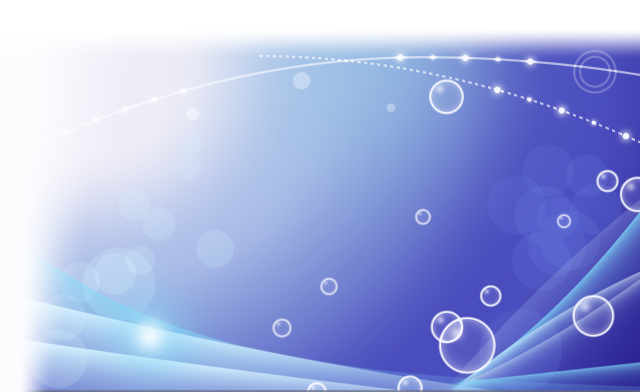
This background is drawn by a Shadertoy shader. Its source:

```glsl
const vec3 WHITE = vec3(0.99, 0.99, 1.0);
const vec3 LAVENDER = vec3(0.94, 0.93, 0.97);
const vec3 PALE_BLUE = vec3(0.68, 0.75, 0.91);
const vec3 MID_BLUE = vec3(0.48, 0.55, 0.83);
const vec3 INDIGO = vec3(0.29, 0.30, 0.74);
const vec3 NAVY = vec3(0.16, 0.12, 0.56);
const vec3 SKY = vec3(0.60, 0.78, 0.90);
const vec3 CYAN = vec3(0.50, 0.86, 0.97);
const vec3 ICE = vec3(0.84, 0.95, 1.0);

float hash(float n) {
    return fract(sin(n * 127.1) * 43758.5453);
}

float glow(vec2 p, vec2 center, float radius) {
    vec2 q = (p - center) / radius;
    return exp(-dot(q, q));
}

float disc(vec2 p, vec2 center, float radius, float px) {
    return 1.0 - smoothstep(-px, px, length(p - center) - radius);
}

float ring(vec2 p, vec2 center, float radius, float width, float px) {
    return 1.0 - smoothstep(width, width + 1.5 * px, abs(length(p - center) - radius));
}

// Soft rim, hollow middle and a highlight at the upper left
float bubble(vec2 p, vec2 center, float radius, float px) {
    float d = length(p - center) / radius;
    float body = disc(p, center, radius, px) * (0.06 + 0.4 * pow(min(d, 1.0), 5.0));
    float rim = 0.6 * ring(p, center, radius, 0.001, px);
    float shine = 0.5 * glow(p, center + radius * vec2(-0.4, 0.45), radius * 0.25);
    return body + rim + shine;
}

// Discs scattered about a segment
float bokeh(vec2 p, vec2 a, vec2 b, float spread, vec2 radii, float seed, float px) {
    float sum = 0.0;
    for (int i = 0; i < 9; i++) {
        float t = float(i) / 8.0;
        float n = seed + float(i);
        vec2 jitter = vec2(hash(n), hash(n + 31.7)) - 0.5;
        float radius = mix(radii.x, radii.y, t) * (0.8 + 0.4 * hash(n + 57.3));
        sum += disc(p, mix(a, b, t) + spread * jitter, radius, px);
    }
    return sum;
}

float stroke(float offset, float slope, float width, float px) {
    float d = abs(offset) / sqrt(1.0 + slope * slope);
    return 1.0 - smoothstep(width, width + 1.5 * px, d);
}

// Bright upper edge fading downward
float ribbon(float y, float edge, float depth, float px) {
    return smoothstep(-px, px, edge - y) * exp(-max(edge - y, 0.0) / depth);
}

float solidArc(float x) {
    float u = x - 1.08;
    return 0.854 - (u < 0.0 ? 0.23 : 0.147) * u * u;
}

float dashedArc(float x) {
    float u = x - 0.66;
    return 0.857 - 0.232 * u * u;
}

float bead(vec2 p, vec2 center, float size, float px) {
    return disc(p, center, size, px) + 0.6 * glow(p, center, size * 2.0);
}

vec3 backdrop(vec2 p) {
    float d = length((p - vec2(0.2, 0.85)) * vec2(1.0, 1.1));
    vec3 col = mix(LAVENDER, PALE_BLUE, smoothstep(0.25, 0.62, d));
    col = mix(col, MID_BLUE, smoothstep(0.58, 0.92, d));
    col = mix(col, INDIGO, smoothstep(0.82, 1.2, d));
    col = mix(col, NAVY, smoothstep(1.3, 1.75, d));
    return mix(col, SKY, 0.6 * glow(p, vec2(0.95, 0.86), 0.32));
}

vec3 ribbons(vec3 col, vec2 p, float px) {
    // Left fan
    float fade = 1.0 - smoothstep(0.3, 1.2, p.x);
    col = mix(col, CYAN, (0.2 + 0.35 * fade) * ribbon(p.y, 0.43 * exp(-2.1 * p.x), 0.09, px));
    col = mix(col, ICE, (0.4 + 0.5 * fade) * ribbon(p.y, 0.255 - 0.25 * p.x + 0.04 * p.x * p.x, 0.065, px));
    col = mix(col, ICE, (0.5 + 0.45 * fade) * ribbon(p.y, 0.142 - 0.15 * p.x + 0.015 * p.x * p.x, 0.05, px));
    // Right sweep
    float u = max(p.x - 1.13, 0.0);
    float start = smoothstep(0.0, 0.08, u);
    col = mix(col, PALE_BLUE, 0.25 * start * ribbon(p.y, u * (1.15 - 0.35 * u), 0.1, px));
    col = mix(col, CYAN, 0.8 * start * ribbon(p.y, u * (0.55 + 0.72 * u), 0.012 + 0.07 * u, px));
    col = mix(col, ICE, 0.65 * start * ribbon(p.y, u * (0.82 - 0.36 * u) - 0.015, 0.018, px));
    col = mix(col, ICE, 0.45 * start * ribbon(p.y, u * (0.42 + 0.3 * u), 0.02, px));
    return mix(col, CYAN, 0.75 * start * ribbon(p.y, 0.02 + 0.11 * u, 0.02, px));
}

void mainImage(out vec4 fragColor, in vec2 fragCoord) {
    float px = 1.0 / iResolution.y;
    vec2 p = fragCoord / iResolution.xy * vec2(1.634, 1.0);
    vec3 col = backdrop(p);

    // Translucent discs
    float pale = bokeh(p, vec2(0.53, 0.6), vec2(0.17, 0.13), 0.13, vec2(0.028, 0.065), 3.0, px);
    pale += disc(p, vec2(0.304, 0.275), 0.093, px) + disc(p, vec2(0.549, 0.365), 0.048, px);
    col = mix(col, ICE, min(0.2 * pale, 0.6));
    float blue = bokeh(p, vec2(1.36, 0.56), vec2(1.5, 0.38), 0.24, vec2(0.065), 11.0, px);
    blue += disc(p, vec2(1.33, 0.106), 0.105, px);
    col = mix(col, vec3(0.42, 0.5, 0.9), min(0.17 * blue, 0.5));

    // Ribbons and flare
    col = ribbons(col, p, px);
    vec2 flare = vec2(0.383, 0.143);
    col = mix(col, CYAN, 0.55 * glow(p, flare, 0.1));
    col = mix(col, WHITE, 0.85 * glow(p, flare, 0.04));

    // Arcs with beads
    float light = 0.6 * stroke(p.y - solidArc(p.x), 0.3, 0.0008, px);
    float dash = smoothstep(0.35, 0.45, abs(fract(p.x * 60.0) - 0.5) + 0.15);
    light += 0.65 * dash * step(0.66, p.x) * stroke(p.y - dashedArc(p.x), 0.3, 0.0008, px);
    for (int i = 0; i < 5; i++) {
        float n = float(i);
        float size = 0.004 + 0.003 * mod(n + 1.0, 2.0);
        vec3 x = vec3(1.022, 0.468, 1.27) + n * vec3(0.083, -0.0745, 0.082);
        light += bead(p, vec2(x.x, solidArc(x.x)), size, px);
        light += bead(p, vec2(x.y, solidArc(x.y)), 0.005, px);
        light += bead(p, vec2(x.z, dashedArc(x.z)), size, px);
    }

    // Large bubbles
    light += bubble(p, vec2(1.14, 0.753), 0.042, px);
    light += bubble(p, vec2(1.193, 0.119), 0.07, px);
    light += bubble(p, vec2(1.141, 0.166), 0.039, px);
    light += bubble(p, vec2(1.515, 0.194), 0.051, px);
    light += bubble(p, vec2(1.628, 0.504), 0.043, px);
    light += bubble(p, vec2(1.551, 0.538), 0.026, px);
    light += bubble(p, vec2(1.253, 0.245), 0.025, px);

    // Small bubbles on a rising wave, and double rings
    for (int i = 0; i < 4; i++) {
        float n = float(i);
        vec2 center = vec2(0.72 + 0.06 * n * (1.0 + n), 0.318 - 0.155 * cos(1.3 * n - 0.05));
        light += 0.8 * bubble(p, center, 0.022 - 0.002 * n, px);
    }
    for (int i = 0; i < 2; i++) {
        float n = float(i);
        light += bubble(p, vec2(0.809 + 0.238 * n, 0.01 * n), 0.023 + 0.007 * n, px);
        light += 0.25 * ring(p, vec2(1.519, 0.817), 0.053 - 0.015 * n, 0.0008, px);
    }
    light += 0.35 * (disc(p, vec2(0.77, 0.794), 0.022, px) + disc(p, vec2(0.998, 0.725), 0.011, px));
    light += 0.5 * disc(p, vec2(0.492, 0.709), 0.016, px);
    col = mix(col, WHITE, min(light, 0.95));

    // White border fades and dark base line
    col = mix(col, vec3(0.4, 0.42, 0.48), 0.7 * (1.0 - smoothstep(0.003, 0.006, p.y)));
    col = mix(WHITE, col, smoothstep(0.045, mix(0.13, 0.4, p.y), p.x));
    col = mix(col, vec3(1.0), smoothstep(0.845, 0.93, p.y));
    fragColor = vec4(col, 1.0);
}
```
